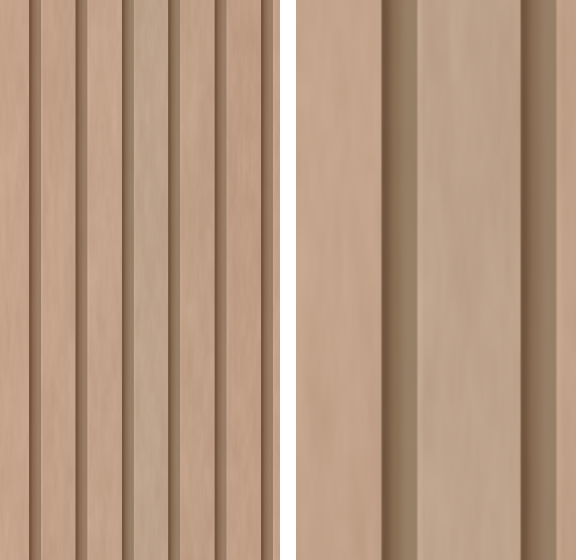
Left: the whole. Right: its middle third, enlarged.
This texture is drawn by a Shadertoy shader. Its source:

```glsl
// Vertical fluted wood cladding: flat slats parted by shaded grooves, with fine grain.

// Layout, in canvas widths
const float PITCH = 0.1656;          // slat plus groove
const float FIRST_GROOVE = 0.104;    // left edge of the first groove
const float GROOVE_WIDTH = 0.0425;
const float EDGE_SOFTNESS = 0.0035;
const float LIP_WIDTH = 0.006;       // bright arris right of each groove

// Colours
const vec3 SLAT_COLOR = vec3(0.765, 0.633, 0.535);
const vec3 GROOVE_DARK = vec3(0.455, 0.325, 0.235);
const vec3 GROOVE_MID = vec3(0.555, 0.425, 0.325);
const vec3 GROOVE_LIGHT = vec3(0.605, 0.488, 0.395);
const vec3 GRAY_SHIFT = vec3(-0.035, -0.010, 0.000);
const vec3 GRAIN_TINT = vec3(0.90, 1.0, 1.05);

// Variation
const float GRAY_SLAT = 2.0;         // index of the weathered slat
const float SLAT_VARIATION = 0.014;
const float GRAIN_STRENGTH = 0.050;
const float MOTTLE_STRENGTH = 0.022;
const float LIP_STRENGTH = 0.022;

float hash(vec2 p) {
    return fract(sin(dot(p, vec2(127.1, 311.7))) * 43758.5453);
}

float valueNoise(vec2 p) {
    vec2 cell = floor(p);
    vec2 f = fract(p);
    f = f * f * (3.0 - 2.0 * f);
    float low = mix(hash(cell), hash(cell + vec2(1.0, 0.0)), f.x);
    float high = mix(hash(cell + vec2(0.0, 1.0)), hash(cell + vec2(1.0, 1.0)), f.x);
    return mix(low, high, f.y);
}

// Vertical fibres at three scales, centred on zero
float woodGrain(vec2 p) {
    float sum = 0.0;
    float weight = 0.5;
    vec2 frequency = vec2(55.0, 7.0);
    for (int i = 0; i < 3; i++) {
        sum += weight * (valueNoise(p * frequency + float(i) * 17.3) - 0.5);
        frequency *= vec2(1.9, 2.2);
        weight *= 0.7;
    }
    return sum;
}

// Shadow below the left slat fades towards the right wall
vec3 grooveColor(float t) {
    vec3 color = mix(GROOVE_DARK, GROOVE_MID, smoothstep(0.08, 0.40, t));
    return mix(color, GROOVE_LIGHT, smoothstep(0.35, 0.75, t));
}

void mainImage(out vec4 fragColor, in vec2 fragCoord) {
    vec2 p = fragCoord / iResolution.x;
    float soft = max(EDGE_SOFTNESS, 1.0 / iResolution.x);

    // Each repeat starts with a groove, followed by a slat
    float repeatPos = (p.x - FIRST_GROOVE) / PITCH;
    float index = floor(repeatPos);
    float x = fract(repeatPos) * PITCH;

    // Slat face: tone, graying, mottling and grain
    float tone = (hash(vec2(index, 4.0)) - 0.5) * 2.0 * SLAT_VARIATION;
    float gray = exp(-1.6 * (index - GRAY_SLAT) * (index - GRAY_SLAT));
    float mottle = valueNoise(vec2(p.x * 9.0 + index * 5.0, p.y * 3.0)) - 0.5;
    float grain = woodGrain(p + vec2(index * 3.7, 0.0));
    vec3 slat = SLAT_COLOR + tone + gray * GRAY_SHIFT;
    slat += MOTTLE_STRENGTH * mottle + GRAIN_STRENGTH * grain * GRAIN_TINT;

    // Bright lip on the lit edge
    float lip = 1.0 - smoothstep(0.0, LIP_WIDTH, abs(x - GROOVE_WIDTH - 0.5 * LIP_WIDTH));
    slat += LIP_STRENGTH * lip;

    // Groove floor, grayer beside the weathered slat
    float grooveGray = exp(-0.8 * pow(abs(index - GRAY_SLAT - 0.5), 2.0));
    vec3 groove = grooveColor(x / GROOVE_WIDTH);
    groove += grooveGray * vec3(-0.015, 0.012, 0.010);
    groove += 0.3 * GRAIN_STRENGTH * grain;

    // Soft edges on both sides of the groove
    float leftEdge = smoothstep(-0.5 * soft, 0.5 * soft, x)
                   - smoothstep(PITCH - 0.5 * soft, PITCH + 0.5 * soft, x);
    float rightEdge = smoothstep(-0.5 * soft, 0.5 * soft, x - GROOVE_WIDTH);
    float inGroove = leftEdge * (1.0 - rightEdge);
    vec3 color = mix(slat, groove, inGroove);

    // Half-blend of the slat into the shadow just before the next groove
    float nextEdge = smoothstep(PITCH - 0.5 * soft, PITCH + 0.5 * soft, x);
    color = mix(color, GROOVE_DARK, nextEdge);

    fragColor = vec4(clamp(color, 0.0, 1.0), 1.0);
}
```
